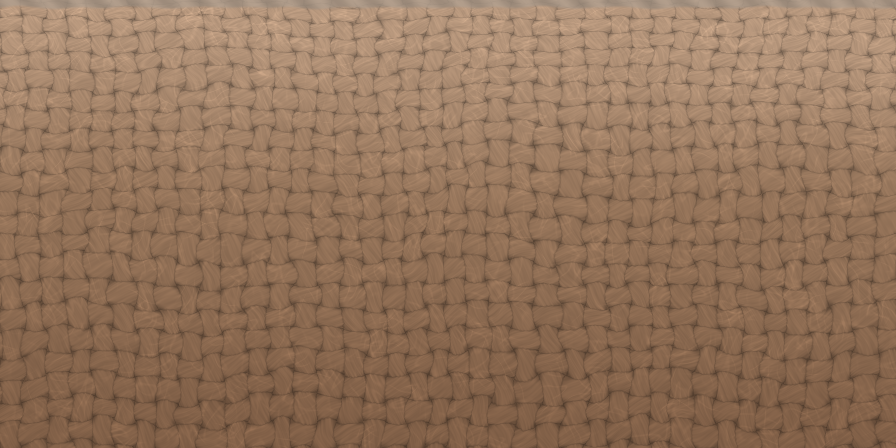
This texture is drawn by a WebGL 2 fragment shader. Its source:

```glsl
#version 300 es
precision highp float;
// Coarse plain-weave cloth, 40 warp yarns across and about 21 weft rows down.
// Two sets of wavy yarns alternate over and under each other by height;
// gradient noise adds uneven widths, twisted fibres, stray hairs and soft light.
uniform vec2 u_resolution;
out vec4 fragColor;

const float PI = 3.14159265;
const float WARP_COUNT = 40.0;
const float WEFT_COUNT = 19.0;
const float TOP_CROWDING = 2.2;   // extra rows where the cloth curves away
const vec3 SHADE_BROWN = vec3(0.485, 0.360, 0.268);
const vec3 MID_BROWN = vec3(0.565, 0.440, 0.340);
const vec3 LIT_TAN = vec3(0.695, 0.575, 0.475);
const vec3 HEM_GREY = vec3(0.680, 0.610, 0.545);

float hash(float n) {
    return fract(sin(n * 91.345) * 4373.58);
}

vec2 gradientAt(vec2 cell) {
    float angle = 2.0 * PI * fract(sin(dot(cell, vec2(127.1, 311.7))) * 4375.85);
    return vec2(cos(angle), sin(angle));
}

// Gradient noise, roughly -0.7 to 0.7
float noise(vec2 p) {
    vec2 i = floor(p), f = fract(p);
    vec2 u = f * f * f * (f * (f * 6.0 - 15.0) + 10.0);
    vec2 e = vec2(1.0, 0.0);
    float low = mix(dot(gradientAt(i), f), dot(gradientAt(i + e.xy), f - e.xy), u.x);
    float high = mix(dot(gradientAt(i + e.yx), f - e.yx),
                     dot(gradientAt(i + e.xx), f - e.xx), u.x);
    return mix(low, high, u.y);
}

// Returns yarn height (x) and fibre tone (y); side is +1 for warp, -1 for weft
vec2 yarn(float across, float along, float side) {
    float index = floor(across);
    float offset = fract(across) - 0.5;
    float seed = index * 7.31 + side * 53.0;
    float width = 0.44 + 0.05 * (hash(seed) - 0.5) + 0.09 * noise(vec2(along * 0.8, seed));
    float profile = 1.0 - offset * offset / (width * width);
    float parity = 1.0 - 2.0 * mod(index, 2.0);
    float crown = side * parity * sin(PI * along);
    float twist = offset * 6.5 + along * 3.2 * side;
    float fibre = noise(vec2(twist, along * 0.9 + seed))
                + 0.6 * noise(vec2(twist * 2.1, along * 1.6 - seed));
    return vec2(0.6 * profile + 0.4 * crown + 0.10 * fibre, fibre);
}

// Thin curled hairs, lying along the given direction
float hairs(vec2 p, float angle, float seed) {
    float c = cos(angle), s = sin(angle);
    vec2 q = vec2(c * p.x + s * p.y, c * p.y - s * p.x);
    q.y += 0.35 * noise(q * 0.9 + seed);
    float ridge = abs(noise(vec2(q.x * 0.55, q.y * 1.7) + seed));
    float patchy = smoothstep(0.0, 0.35, noise(q * 0.6 - seed));
    return patchy * (1.0 - smoothstep(0.0, 0.11, ridge));
}

// Weave brightness: crowns near one, gaps and crossings darker
float weave(vec2 p) {
    vec2 warp = yarn(p.x, p.y, 1.0);
    vec2 weft = yarn(p.y, p.x, -1.0);
    float difference = warp.x - weft.x;
    float over = smoothstep(-0.08, 0.08, difference);
    float height = max(warp.x, weft.x);
    float fibre = mix(weft.y, warp.y, over);
    float contact = 1.0 - smoothstep(0.0, 0.24, abs(difference));
    float tone = mix(0.75, 1.04, smoothstep(-0.25, 0.65, height));
    float topLight = 0.05 * (fract(p.y) - 0.5) * (1.0 - over);
    return tone + topLight - 0.10 * contact + 0.09 * fibre;
}

// Vertical light falloff with broad unevenness
vec3 clothColor(vec2 uv) {
    float v = uv.y + 0.06 * noise(uv * vec2(5.0, 3.0)) + 0.04 * (uv.x - 0.5) * uv.y;
    vec3 lower = mix(SHADE_BROWN, MID_BROWN, smoothstep(-0.05, 0.65, v));
    return mix(lower, LIT_TAN, smoothstep(0.48, 1.02, v));
}

void main() {
    vec2 uv = gl_FragCoord.xy / u_resolution;
    vec2 p = vec2(uv.x * WARP_COUNT, uv.y * WEFT_COUNT + TOP_CROWDING * pow(uv.y, 5.0));

    // Slack yarns drift gently, with small local kinks
    vec2 drift = vec2(noise(p * 0.16 + 3.0), noise(p * 0.16 + 41.0));
    vec2 kink = vec2(noise(p * 0.75 + 17.0), noise(p * 0.75 + 71.0));
    vec2 cloth = p + 0.65 * drift + 0.25 * kink;

    // Woven surface and loose fuzz
    float tone = weave(cloth);
    float fuzz = 0.0;
    for (int i = 0; i < 4; i++) {
        float layer = float(i);
        fuzz += hairs(p * 1.15, layer * 0.8 + 0.4, layer * 19.7 + 5.0);
    }
    vec3 color = clothColor(uv) * (tone + 0.065 * fuzz);

    // Folded hem with slanted strands along the top edge
    float hemEdge = 0.983 + 0.008 * noise(vec2(uv.x * 24.0, 8.0));
    float hem = smoothstep(hemEdge - 0.004, hemEdge + 0.004, uv.y);
    float strand = 0.5 + 0.5 * sin(2.0 * PI * (uv.x * 26.0 + uv.y * 12.0));
    color = mix(color, HEM_GREY * (0.88 + 0.14 * strand), hem * 0.85);

    fragColor = vec4(clamp(color, 0.0, 1.0), 1.0);
}
```
